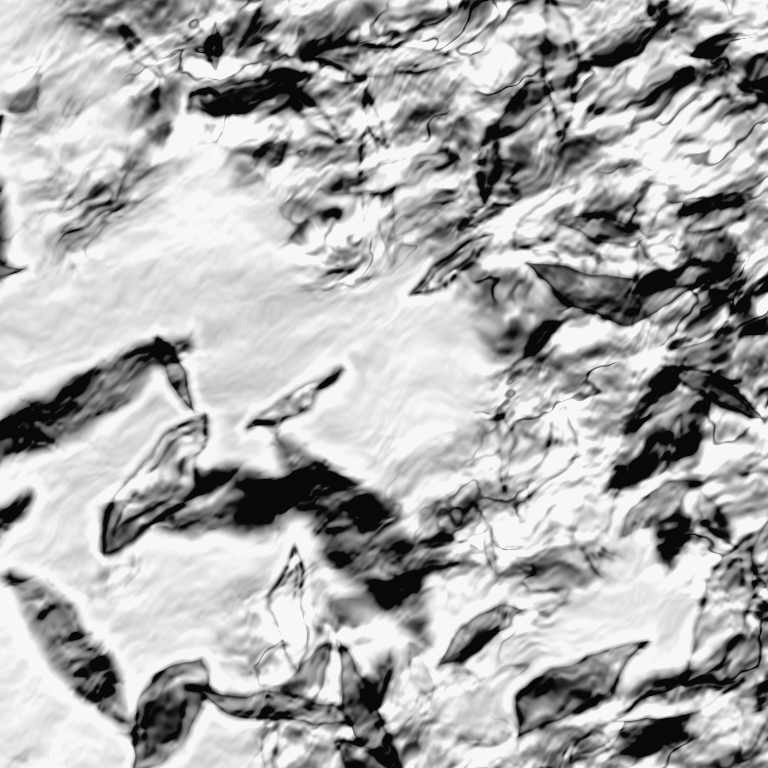
Write a WebGL 1 fragment shader that draws this texture.

```glsl
precision highp float;
uniform vec2 u_resolution;

float hash(vec2 p) {
  return fract(sin(dot(p, vec2(127.1, 311.7))) * 43758.5453);
}

float noise(vec2 p) {
  vec2 cell = floor(p), f = fract(p);
  f = f * f * (3.0 - 2.0 * f);
  return mix(mix(hash(cell), hash(cell + vec2(1.0, 0.0)), f.x),
             mix(hash(cell + vec2(0.0, 1.0)), hash(cell + 1.0), f.x), f.y);
}

float fbm(vec2 p) {
  float sum = 0.0, amp = 0.5;
  for (int i = 0; i < 4; i++) {
    sum += amp * noise(p);
    p = mat2(1.6, 1.2, -1.2, 1.6) * p + 7.3;
    amp *= 0.5;
  }
  return sum;
}

float bell(float x) {
  return exp(-x * x);
}

vec2 rotate(vec2 p, float angle) {
  float c = cos(angle), s = sin(angle);
  return vec2(c * p.x + s * p.y, c * p.y - s * p.x);
}

// Signed distance to a pointed, slightly bent spindle along x
float spindle(vec2 p, float halfLen, float halfWidth, float bend) {
  float x = p.x / halfLen;
  float y = p.y + bend * halfWidth * x * x;
  float slope = 2.0 * halfWidth * x / halfLen;
  float side = (abs(y) - halfWidth * (1.0 - x * x)) / sqrt(1.0 + slope * slope);
  return max(side, abs(p.x) - halfLen);
}

// Lays one scattered layer of flakes over the tone
float addFlakes(float tone, vec2 p, float size, float density, float blur,
                float opacity, vec2 shades, float grain, float relief, float seed) {
  for (int j = -1; j <= 1; j++) {
    for (int i = -1; i <= 1; i++) {
      vec2 id = floor(p / size) + vec2(float(i), float(j));
      vec2 key = id + seed;
      if (hash(key) > density) continue;
      vec2 jitter = 0.25 + 0.5 * vec2(hash(key + 3.1), hash(key + 5.7));
      float lean = 2.0 * hash(key + 8.3) - 1.0;
      float angle = 0.6 + 1.7 * lean * abs(lean);
      float halfLen = size * mix(0.4, 0.85, hash(key + 11.9));
      float halfWidth = halfLen * mix(0.16, 0.38, hash(key + 14.2));
      vec2 local = rotate(p - (id + jitter) * size, angle);
      float d = spindle(local, halfLen, halfWidth, hash(key + 17.6) - 0.5);

      float body = mix(shades.x, shades.y, hash(key + 21.4))
                 + 1.3 * (grain - 0.47) + 0.8 * relief;
      float inside = smoothstep(blur, -blur, d);
      float broken = smoothstep(0.3, 0.52, grain + 0.5 * relief);
      float rim = bell(d / (0.0022 + blur)) * mix(0.65, 0.25, broken);
      float fold = bell((d + 0.45 * halfWidth) / (0.002 + blur)) * 0.35 * (1.0 - broken);
      float halo = bell((d - 0.009 - blur) / (0.005 + 0.5 * blur)) * 0.16;
      tone = mix(tone, body, inside * opacity);
      tone += opacity * (halo - rim - fold);
    }
  }
  return tone;
}

void main() {
  vec2 p = gl_FragCoord.xy / u_resolution;
  vec2 warp = vec2(fbm(p * 9.0), fbm(p * 9.0 + 40.0)) - 0.47;
  vec2 q = p + 0.06 * warp;

  // Slanted grain, lit from one side
  vec2 g = rotate(q, 0.6) * vec2(15.0, 26.0);
  float grain = fbm(g);
  float relief = 2.6 * (grain - fbm(g + vec2(0.07, 0.17)));

  // Pale ground and crowded, rough patches
  float crowd = smoothstep(0.36, 0.56, fbm(p * 3.2 + 12.4) + 0.15 * (p.x - 0.45));
  float tone = 0.88 + 0.3 * (fbm(p * 4.0 + 63.0) - 0.47);
  tone = mix(tone, 0.66 + 1.4 * (grain - 0.47), 0.85 * crowd);
  tone += relief * mix(0.22, 1.0, crowd);

  // Thin dark creases
  float crease = bell((fbm(g * 0.7 + 9.0) - 0.47) / 0.022);
  tone -= 0.45 * crowd * crease * smoothstep(0.35, 0.6, noise(p * 17.0));

  // Flakes out of focus, then crowded small ones, then clear large ones
  tone = addFlakes(tone, q, 0.2, 0.3, 0.011, 0.85, vec2(0.02, 0.4), grain, relief, 31.0);
  tone = addFlakes(tone, q, 0.075, 0.55, 0.0015, 0.8 * crowd, vec2(0.3, 0.95), grain, relief, 77.0);
  tone = addFlakes(tone, q, 0.14, 0.42, 0.0014, 0.95, vec2(0.2, 0.9), grain, relief, 52.0);

  gl_FragColor = vec4(vec3(clamp(tone, 0.03, 0.97)), 1.0);
}
```
